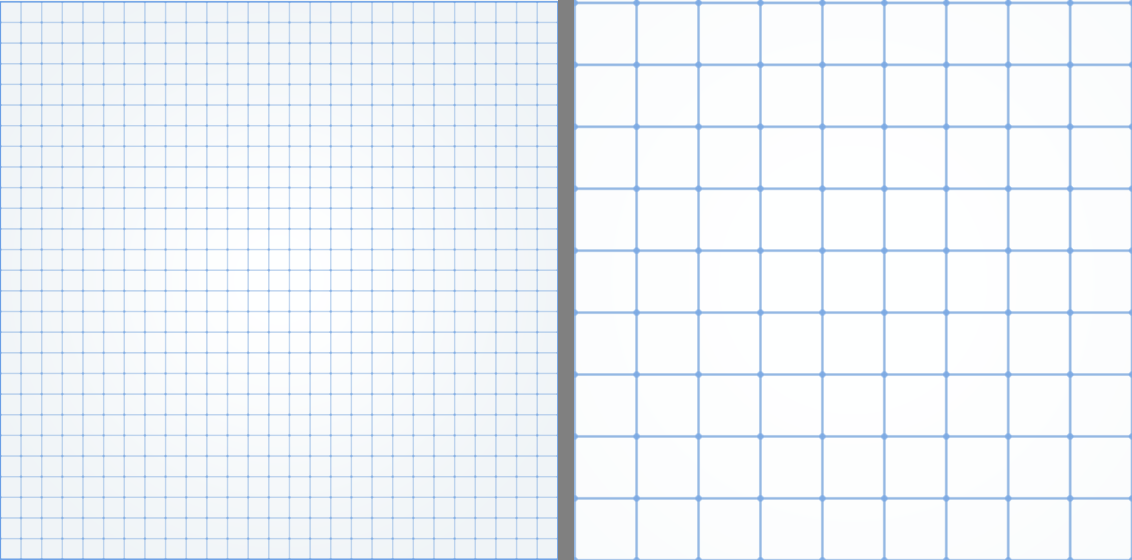
Left: the whole. Right: its middle third, enlarged.
Write a WebGL 2 fragment shader that draws this pattern.

```glsl
#version 300 es
precision highp float;

uniform vec2 u_resolution;
out vec4 outColor;

const float CELLS = 27.0;
const float PITCH = 0.03687;
const vec2 GRID_ORIGIN = vec2(0.0007, 0.0013);
const float LINE_WIDTH = 0.0015;
const float FRAME_WIDTH = 0.0024;
const float NODE_RADIUS = 0.0019;

const vec3 PAPER_CENTER = vec3(0.998, 1.0, 1.0);
const vec3 PAPER_EDGE = vec3(0.940, 0.957, 0.968);
const vec3 LINE_COLOR = vec3(0.58, 0.72, 0.89);
const vec3 NODE_COLOR = vec3(0.46, 0.65, 0.89);
const vec3 FRAME_COLOR = vec3(0.41, 0.62, 0.90);

// Box-filtered coverage of a stroke at signed distance d
float strokeCoverage(float d, float width, float blur) {
  float h = 0.5 * width;
  float r = 0.5 * blur;
  return (clamp(d + r, -h, h) - clamp(d - r, -h, h)) / blur;
}

float discCoverage(vec2 p, float radius, float blur) {
  return clamp(0.5 + (radius - length(p)) / blur, 0.0, 1.0);
}

float boxDistance(vec2 p, vec2 halfSize) {
  vec2 q = abs(p) - halfSize;
  return length(max(q, 0.0)) + min(max(q.x, q.y), 0.0);
}

// Signed offset to the nearest grid crossing
vec2 nearestCrossing(vec2 p, float pitch) {
  return (fract(p / pitch + 0.5) - 0.5) * pitch;
}

vec3 paper(vec2 fromCenter) {
  return mix(PAPER_CENTER, PAPER_EDGE, smoothstep(0.0, 0.62, length(fromCenter)));
}

void main() {
  float pixel = 1.0 / u_resolution.y;
  vec2 p = gl_FragCoord.xy * pixel;
  vec2 center = 0.5 * u_resolution * pixel;
  vec2 gridPos = p - GRID_ORIGIN;
  vec2 halfGrid = vec2(0.5 * CELLS * PITCH);

  float frameDist = boxDistance(gridPos - halfGrid, halfGrid);
  float inside = clamp(0.5 - frameDist / pixel, 0.0, 1.0);
  vec2 offset = nearestCrossing(gridPos, PITCH);

  // Thin rulings
  float vertical = strokeCoverage(offset.x, LINE_WIDTH, 1.5 * pixel);
  float horizontal = strokeCoverage(offset.y, LINE_WIDTH, 1.5 * pixel);
  float ruling = 1.0 - (1.0 - vertical) * (1.0 - horizontal);

  // Crossing dots and outer frame
  float node = discCoverage(offset, NODE_RADIUS, 1.5 * pixel);
  float frame = strokeCoverage(frameDist, FRAME_WIDTH, pixel);

  vec3 color = paper(p - center);
  color = mix(color, LINE_COLOR, ruling * inside);
  color = mix(color, NODE_COLOR, 0.75 * node * inside);
  color = mix(color, FRAME_COLOR, frame);
  outColor = vec4(color, 1.0);
}
```
